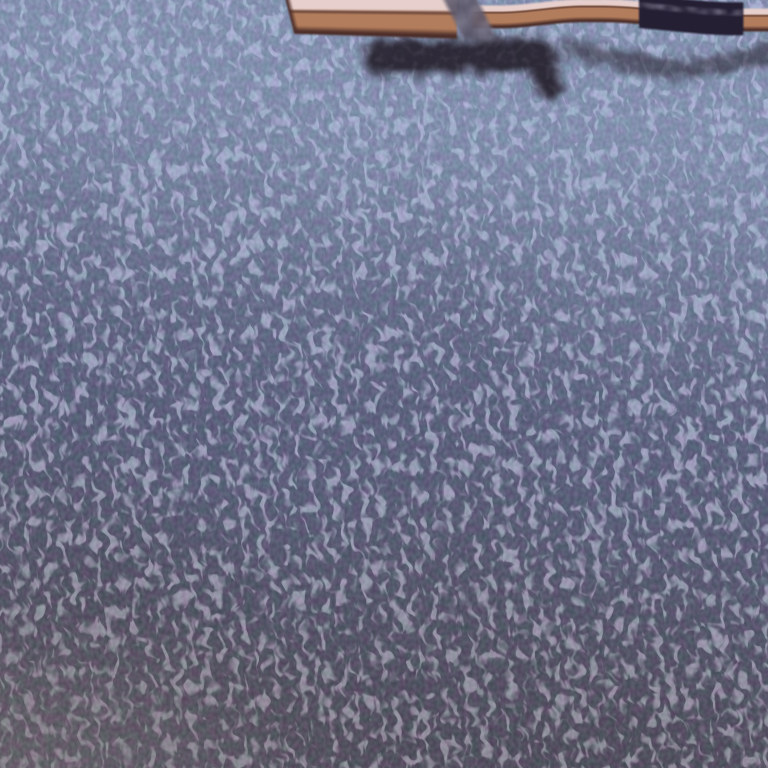
Reproduce this texture procedurally as a Shadertoy shader.

```glsl
// A blue-grey speckled panel, lit from above, with a copper tube along its top edge.
// Flecks are stretched, warped gradient noise over a vertical light ramp;
// the tube, its bands and its soft shadow are simple distance shapes.

const vec3 GROUND_TOP    = vec3(0.51, 0.56, 0.68);
const vec3 GROUND_MIDDLE = vec3(0.36, 0.38, 0.49);
const vec3 GROUND_BOTTOM = vec3(0.32, 0.31, 0.37);
const vec3 FLECK_TINT    = vec3(1.00, 0.99, 0.97);
const vec3 SHADOW        = vec3(0.15, 0.13, 0.18);
const vec3 COPPER_DARK   = vec3(0.30, 0.18, 0.16);
const vec3 COPPER        = vec3(0.70, 0.49, 0.36);
const vec3 SHINE         = vec3(0.90, 0.81, 0.80);
const vec3 COLLAR        = vec3(0.40, 0.38, 0.45);
const vec3 TAPE          = vec3(0.14, 0.12, 0.20);
const vec2 FLECK_FREQ    = vec2(92.0, 52.0);
const float FLECK_WARP   = 0.0045;
const float FLECK_TOP    = 0.13;
const float FLECK_BOTTOM = 0.25;
const float GRAIN        = 0.07;
const float EDGE         = 0.0025;

vec2 gradientAt(vec2 cell) {
    vec3 h = fract(cell.xyx * vec3(0.1031, 0.1030, 0.0973));
    h += dot(h, h.yzx + 33.33);
    float angle = 6.2832 * fract((h.x + h.y) * h.z);
    return vec2(cos(angle), sin(angle));
}

float gradientNoise(vec2 p) {
    vec2 i = floor(p), f = p - i;
    vec2 u = f * f * f * (f * (f * 6.0 - 15.0) + 10.0);
    float a = dot(gradientAt(i), f);
    float b = dot(gradientAt(i + vec2(1, 0)), f - vec2(1, 0));
    float c = dot(gradientAt(i + vec2(0, 1)), f - vec2(0, 1));
    float d = dot(gradientAt(i + vec2(1, 1)), f - vec2(1, 1));
    return mix(mix(a, b, u.x), mix(c, d, u.x), u.y);
}

float band(float x, float lo, float hi, float soft) {
    return smoothstep(lo - soft, lo + soft, x) * (1.0 - smoothstep(hi - soft, hi + soft, x));
}

float segmentDistance(vec2 p, vec2 a, vec2 b) {
    vec2 ab = b - a;
    return length(p - a - ab * clamp(dot(p - a, ab) / dot(ab, ab), 0.0, 1.0));
}

// Short upright flecks whose lean wanders from place to place
float flecks(vec2 p) {
    vec2 warp = vec2(gradientNoise(p * 60.0 + 7.0), gradientNoise(p * 60.0 + 51.0));
    vec2 q = p + FLECK_WARP * 2.0 * warp;
    q.x += 0.004 * gradientNoise(p * 24.0 + 90.0) + 0.12 * q.y;
    float n = gradientNoise(q * FLECK_FREQ);
    n += 0.40 * gradientNoise(q * FLECK_FREQ * 1.9 + 31.0);
    n += 0.16 * gradientNoise(p * 14.0 + 13.0);
    return smoothstep(-0.06, 0.40, n);
}

vec3 panel(vec2 p) {
    float drift = 0.06 * gradientNoise(p * 4.0 + 3.0);
    float height = p.y + 0.14 * (p.x - 0.5) + drift;
    vec3 col = mix(GROUND_BOTTOM, GROUND_MIDDLE, smoothstep(0.0, 0.5, height));
    float light = smoothstep(0.42, 0.92, height);
    col = mix(col, GROUND_TOP, light);

    // Warm haze in the lower left corner
    float haze = 1.0 - smoothstep(0.0, 0.40, length(p * vec2(0.7, 1.5)));
    col += haze * vec3(0.07, 0.06, 0.04);

    float strength = mix(FLECK_BOTTOM, FLECK_TOP, light) * (1.0 - 0.4 * haze);
    col += flecks(p) * strength * FLECK_TINT;

    // Fine grain and faint pink and green colour noise
    col += GRAIN * gradientNoise(p * vec2(190.0, 150.0) + 5.0);
    col += 0.05 * gradientNoise(p * 85.0 + 70.0) * vec3(1.0, -0.7, 0.5);
    return col;
}

vec3 castShadow(vec3 col, vec2 p, float depth) {
    vec2 q = vec2(p.x, depth) + 0.012 * gradientNoise(p * 45.0);
    float core = segmentDistance(q, vec2(0.495, 0.075), vec2(0.70, 0.072));
    float drip = segmentDistance(q, vec2(0.70, 0.075), vec2(0.715, 0.108));
    float dark = 1.0 - smoothstep(0.010, 0.034, min(core, drip + 0.004));
    float trailDepth = 0.076 + 0.013 * sin((p.x - 0.80) * 18.0);
    float trail = 1.0 - smoothstep(0.002, 0.024, abs(q.y - trailDepth));
    trail *= 0.55 * smoothstep(0.70, 0.76, p.x);
    float speckle = 0.10 * max(gradientNoise(p * 110.0), 0.0);
    return mix(col, SHADOW + speckle, max(dark * 0.92, trail));
}

// Shading across the tube: t runs from the upper (0) to the lower edge (1)
vec3 copperShade(float t, float shineEnd) {
    vec3 col = mix(SHINE, COPPER, smoothstep(shineEnd - 0.08, shineEnd + 0.08, t));
    col = mix(col, COPPER_DARK, 0.65 * band(t, shineEnd, shineEnd + 0.08, 0.05));
    return mix(col, COPPER_DARK, smoothstep(0.72, 0.95, t));
}

vec3 tube(vec3 col, vec2 p, float depth) {
    // Thin bent pipe on the right
    float centre = 0.014 + 0.008 * (1.0 - smoothstep(0.65, 0.76, p.x))
                 + 0.012 * smoothstep(0.78, 0.96, p.x);
    float t = (depth - centre) / 0.030 + 0.5;
    float pipe = band(t, 0.0, 1.0, 0.08) * smoothstep(0.61, 0.62, p.x);
    col = mix(col, copperShade(t, 0.28), pipe);
    float tape = band(p.x, 0.832, 0.968, EDGE) * band(depth, centre - 0.023, centre + 0.020, EDGE);
    float gloss = band(t, 0.05, 0.3, 0.1) * (0.5 + gradientNoise(p * 70.0));
    col = mix(col, TAPE + 0.25 * gloss, tape);

    // Wide sleeve with a dark slanted end
    float bottom = 0.044 + 0.03 * (p.x - 0.38);
    float left = 0.372 + 0.25 * depth;
    float sleeve = band(p.x, left, 0.595, EDGE) * (1.0 - smoothstep(bottom - EDGE, bottom + EDGE, depth));
    vec3 metal = copperShade(depth / bottom, 0.30);
    metal = mix(COPPER_DARK, metal, smoothstep(0.0, 0.009, p.x - left));
    col = mix(col, metal, sleeve);

    // Grey collar joining the two
    float collar = band(p.x - 0.5 * depth, 0.578, 0.622, 0.005) * (1.0 - smoothstep(0.044, 0.062, depth));
    return mix(col, COLLAR + 0.12 * gradientNoise(p * 50.0), collar * 0.9);
}

void mainImage(out vec4 fragColor, in vec2 fragCoord) {
    vec2 p = fragCoord / iResolution.xy;
    float depth = 1.0 - p.y;
    vec3 col = castShadow(panel(p), p, depth);
    col = tube(col, p, depth);
    fragColor = vec4(clamp(col, 0.0, 1.0), 1.0);
}
```
